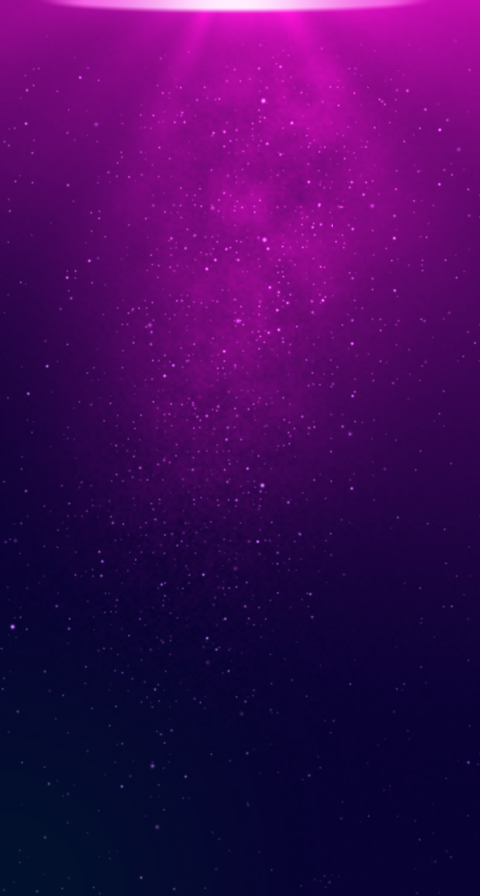
Write a WebGL 2 fragment shader that draws this background.

```glsl
#version 300 es
precision highp float;
// Magenta light falling from the top edge through star dust into deep navy.

#define NAVY vec3(0.03, 0.008, 0.195)
#define MAGENTA vec3(0.79, 0.05, 0.70)
#define TEAL vec3(0.0, 0.075, 0.17)
#define STAR_TINT vec3(0.86, 0.52, 0.95)
#define COLUMN_GLOW 0.37
#define RAY_STRENGTH 0.12
#define DUST_CLOUD 0.16
#define GRAIN 0.035
#define LAMP_DEPTH 0.013

uniform vec2 u_resolution;
out vec4 fragColor;

float hash(vec2 p) {
  return fract(sin(dot(p, vec2(127.1, 311.7))) * 43758.5453);
}

float noise(vec2 p) {
  vec2 i = floor(p), f = fract(p);
  f = f * f * (3.0 - 2.0 * f);
  return mix(mix(hash(i), hash(i + vec2(1, 0)), f.x),
             mix(hash(i + vec2(0, 1)), hash(i + vec2(1, 1)), f.x), f.y);
}

float fbm(vec2 p) {
  float sum = 0.0, amp = 0.5;
  for (int i = 0; i < 4; i++) {
    sum += amp * noise(p);
    p = p * 2.03 + 17.0;
    amp *= 0.5;
  }
  return sum;
}

// Horizontal centre of the dust column, drifting left with depth
float columnCentre(float depth) {
  return mix(0.57, 0.36, smoothstep(0.1, 0.8, depth));
}

// Amount of light: 0 is navy, 1 is full magenta
float lightField(float x, float depth) {
  float left = 0.6 * exp(-pow(depth / 0.3, 2.0));
  float right = 0.9 * exp(-depth / 0.33);
  float sides = mix(left, right, smoothstep(-0.1, 1.1, x));
  float across = (x - columnCentre(depth)) / 0.31;
  float down = (depth - 0.33) / 0.24;
  float column = COLUMN_GLOW * exp(-across * across - down * down);
  float halo = 0.28 * exp(-pow((x - 0.53) / 0.32, 2.0) - depth / 0.07);
  return (sides + column + halo) * (1.0 - smoothstep(0.5, 0.92, depth));
}

// Soft beams fanning out from above the top edge
float rays(float x, float depth) {
  float angle = atan(x - 0.5, depth + 0.08);
  float beams = sin(angle * 9.0 + 1.2) * 0.6 + sin(angle * 17.0) * 0.4;
  return beams * exp(-depth / 0.16) * smoothstep(0.15, 0.7, abs(angle));
}

// One layer of scattered points; density is the chance that a cell is lit
float stars(vec2 p, float cells, float radius, float density, float seed) {
  vec2 q = p * cells, id = floor(q);
  vec2 centre = 0.25 + 0.5 * vec2(hash(id + seed), hash(id + seed + 5.3));
  float gap = length(fract(q) - centre) / cells;
  float lit = step(hash(id + seed + 9.7), density);
  float power = hash(id + seed + 13.1);
  return lit * (0.2 + 0.8 * power * power) * exp(-gap * gap / (radius * radius));
}

void main() {
  vec2 uv = gl_FragCoord.xy / u_resolution;
  vec2 p = gl_FragCoord.xy / u_resolution.y;
  float x = uv.x, depth = 1.0 - uv.y;

  // Base gradient with beams and cloudy dust
  float across = x - columnCentre(depth);
  float dust = exp(-pow(across / 0.24, 2.0)) * smoothstep(0.0, 0.15, depth)
             * (1.0 - smoothstep(0.55, 0.95, depth));
  float light = lightField(x, depth);
  light += RAY_STRENGTH * rays(x, depth);
  light *= 1.0 + DUST_CLOUD * dust * (fbm(p * 22.0) - 0.47) * 4.0;
  light += GRAIN * (0.3 + dust) * (noise(p * 260.0) - 0.5) * 2.0;
  vec3 color = mix(NAVY, MAGENTA, max(light, 0.0));

  // Cold tint in the lower left corner
  float corner = smoothstep(0.6, 1.0, depth) * (1.0 - smoothstep(0.0, 0.75, x));
  color = mix(color, TEAL, 0.85 * corner);

  // Star layers, from fine dust to a few large points
  float sparkle = 0.0;
  sparkle += 0.45 * stars(p, 150.0, 0.0012, 0.03 + 0.22 * dust, 1.0);
  sparkle += 0.85 * stars(p, 85.0, 0.0015, 0.02 + 0.14 * dust, 23.0);
  sparkle += 1.1 * stars(p, 32.0, 0.0021, 0.015 + 0.05 * dust, 47.0);
  sparkle *= smoothstep(0.015, 0.12, depth) * mix(1.0, 0.6, smoothstep(0.6, 1.0, depth));
  color += STAR_TINT * sparkle;

  // Lamp at the top: curved white strip with a pink fringe
  float span = (x - 0.49) / 0.41;
  float rim = LAMP_DEPTH * sqrt(max(1.0 - span * span, 0.0));
  float strip = 1.0 - smoothstep(rim - 0.005, rim + 0.003, depth);
  strip *= 1.0 - smoothstep(0.75, 1.05, abs(span));
  float core = exp(-pow(span / 0.55, 2.0));
  vec3 lamp = mix(vec3(0.95, 0.3, 0.88), vec3(1.0, 0.93, 1.0), core);
  color = mix(color, lamp, strip);
  color += vec3(0.3, 0.08, 0.24) * core * exp(-depth / 0.018) * (1.0 - strip);

  fragColor = vec4(clamp(color, 0.0, 1.0), 1.0);
}
```
